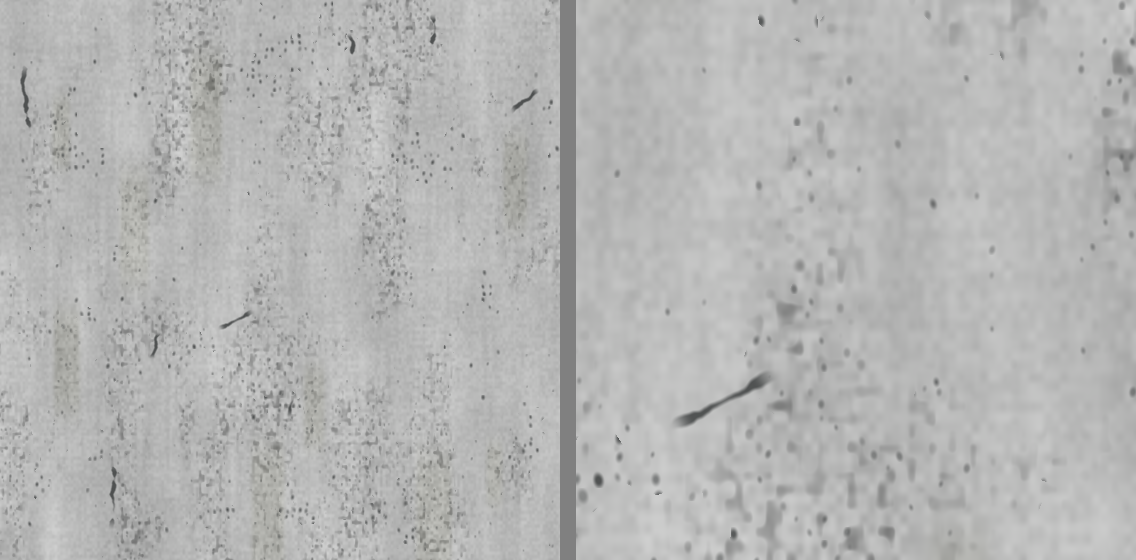
Left: the whole. Right: its middle third, enlarged.
Write a Shadertoy shader that draws this texture.

```glsl
// Weathered grey concrete with vertical board streaks, grainy patches, pits and cracks.

const vec3 CONCRETE = vec3(0.729, 0.731, 0.729);
const vec3 STAIN_TINT = vec3(-0.030, -0.030, -0.052);
const vec3 PIT_COLOR = vec3(0.24, 0.25, 0.25);
const int STRIP_COUNT = 9;
const int CRACK_COUNT = 8;

// Integer hash: three random values in 0..1 for a cell and a seed.
vec3 hash3(vec2 cell, int seed) {
    uvec3 v = uvec3(ivec3(ivec2(floor(cell)), seed));
    v = v * 1664525u + 1013904223u;
    v.x += v.y * v.z; v.y += v.z * v.x; v.z += v.x * v.y;
    v ^= v >> 16u;
    v.x += v.y * v.z; v.y += v.z * v.x; v.z += v.x * v.y;
    return vec3(v >> 8u) / 16777216.0;
}

float noise(vec2 p, int seed) {
    vec2 cell = floor(p), f = fract(p);
    f = f * f * (3.0 - 2.0 * f);
    float low = mix(hash3(cell, seed).x, hash3(cell + vec2(1, 0), seed).x, f.x);
    float high = mix(hash3(cell + vec2(0, 1), seed).x, hash3(cell + vec2(1, 1), seed).x, f.x);
    return mix(low, high, f.y);
}

float fbm(vec2 p, int seed) {
    float sum = 0.0, weight = 0.53;
    for (int i = 0; i < 4; i++) {
        sum += weight * noise(p, seed + i);
        p = p * 2.03 + 7.3;
        weight *= 0.5;
    }
    return sum;
}

// Upright strip with crisp sides and fading ends.
float strip(vec2 p, vec2 halfSize) {
    float side = 1.0 - smoothstep(-0.008, 0.006, abs(p.x) - halfSize.x);
    float ends = 1.0 - smoothstep(0.4, 1.0, abs(p.y) / halfSize.y);
    return side * ends;
}

// Strips spread over the width; returns their combined cover.
float strips(vec2 uv, vec2 halfSize, int seed) {
    float cover = 0.0;
    for (int i = 0; i < STRIP_COUNT; i++) {
        vec3 rnd = hash3(vec2(i, 3), seed);
        vec2 centre = vec2((float(i) + rnd.x) / float(STRIP_COUNT), rnd.y);
        cover = max(cover, strip(uv - centre, halfSize * (0.6 + 0.8 * rnd.z)));
    }
    return cover;
}

// One small irregular pit per chosen grid cell.
float pits(vec2 uv, float cells, float chance, int seed, float pixel) {
    vec2 p = uv * cells, home = floor(p);
    vec3 place = hash3(home, seed), kind = hash3(home, seed + 1);
    vec2 d = p - home - 0.3 - 0.4 * place.xy;
    d.x += 0.35 * d.y * (kind.y - 0.5);
    float radius = mix(0.12, 0.27, place.z);
    float dist = length(d * vec2(1.15, 0.8)) - radius;
    float edge = 0.10 + pixel * cells;
    return step(kind.x, chance) * (1.0 - smoothstep(-edge, edge, dist)) * mix(0.45, 1.0, kind.z);
}

// Short, broken, wandering cracks, mostly upright.
float cracks(vec2 uv, float pixel) {
    float cover = 0.0;
    for (int i = 0; i < CRACK_COUNT; i++) {
        vec3 rnd = hash3(vec2(i, 9), 61), shape = hash3(vec2(i, 9), 62);
        float angle = mix(-0.15, 0.15, shape.x) + (i % 4 == 3 ? 1.1 : 0.0);
        vec2 axis = vec2(sin(angle), cos(angle));
        vec2 d = uv - vec2((float(i) + rnd.x) / float(CRACK_COUNT), rnd.y);
        float along = dot(d, axis), across = d.x * axis.y - d.y * axis.x;
        across += 0.018 * (fbm(vec2(along * 34.0, float(i) * 5.0), 63) - 0.5);
        float gaps = noise(vec2(along * 75.0, float(i) * 7.0), 64);
        float width = 0.0033 * smoothstep(0.2, 0.95, gaps);
        float ends = 1.0 - smoothstep(0.55, 1.0, abs(along) / mix(0.025, 0.07, shape.y));
        float line = 1.0 - smoothstep(-0.0012, 0.0012 + pixel, abs(across) - width);
        cover = max(cover, line * ends * smoothstep(0.2, 0.55, gaps));
    }
    return cover;
}

void mainImage(out vec4 fragColor, in vec2 fragCoord) {
    vec2 uv = fragCoord / iResolution.y;
    float pixel = 1.0 / iResolution.y;

    // Large forms: stained strips, pale trowelled strips and rough patches.
    float stain = strips(uv, vec2(0.024, 0.13), 21);
    float pale = strips(uv, vec2(0.026, 0.12), 33) * (1.0 - stain);
    float patches = smoothstep(0.46, 0.68, fbm(uv * vec2(13.0, 5.5), 41));
    float rough = clamp(patches + 0.5 * stain - 0.7 * pale, 0.0, 1.0);

    // Tone: streaks along the boards, soft clouds, faint cross lines.
    float tone = 0.105 * (fbm(uv * vec2(21.0, 2.6), 1) - 0.5);
    tone += 0.085 * (fbm(uv * vec2(11.0, 9.0), 6) - 0.5);
    tone += 0.030 * (noise(uv * vec2(120.0, 11.0), 11) - 0.5);
    tone += 0.022 * (noise(uv * vec2(16.0, 150.0), 12) - 0.5);
    tone += 0.022 * pale - 0.012 * rough;

    // Fine grain and dark specks, strongest in the rough patches.
    float grain = noise(uv * vec2(210.0, 165.0), 14) - 0.5;
    float speck = smoothstep(0.58, 0.95, noise(uv * vec2(165.0, 120.0), 15));
    tone += grain * mix(0.050, 0.120, rough) - speck * mix(0.015, 0.170, rough);

    vec3 color = CONCRETE + tone + STAIN_TINT * stain * 0.8;

    // Pits gather in clusters, with a few lone ones.
    float cluster = smoothstep(0.62, 0.80, fbm(uv * vec2(15.0, 11.0), 51));
    float dark = pits(uv, 85.0, 0.008 + 0.45 * cluster, 52, pixel);
    dark = max(dark, 0.6 * pits(uv + 0.37, 130.0, 0.012 + 0.12 * rough, 55, pixel));
    dark = max(dark, cracks(uv, pixel));
    color = mix(color, PIT_COLOR, 0.85 * dark);

    fragColor = vec4(clamp(color, 0.0, 1.0), 1.0);
}
```
